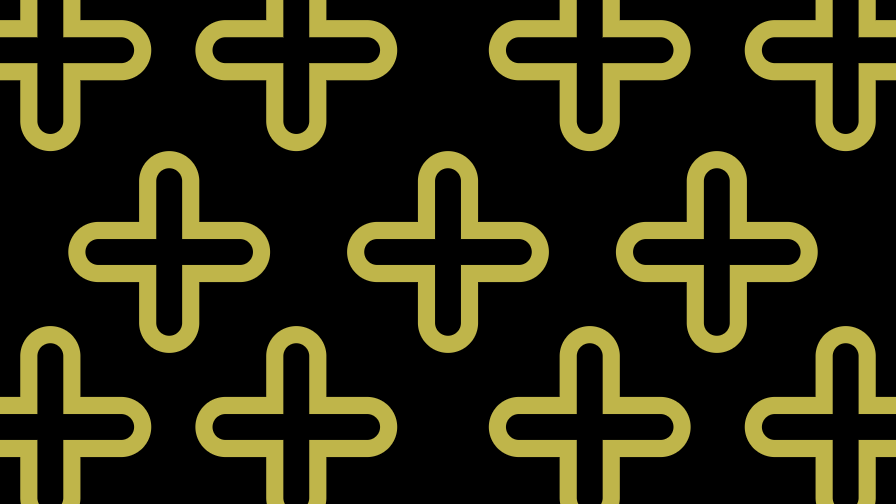
This pattern is drawn by a WebGL 2 fragment shader. Its source:

```glsl
#version 300 es
precision highp float;
// Outlined crosses with rounded arms, gold on black, in three staggered rows.
// Each cross is the union of two capsules, drawn as a band around its edge;
// the column spacing drifts smoothly and the rows are slightly uneven.

uniform vec2 u_resolution;
out vec4 fragColor;

// Distance to the core lines of a cross with arms of the given length
float crossCore(vec2 p, float arm) {
    p = abs(p);
    if (p.y > p.x) p = p.yx;
    return length(vec2(max(p.x - arm, 0.0), p.y));
}

// Centre of the cross at a half-pitch column and a row
vec2 crossCentre(float column, float row) {
    float angle = column * 3.14159265 / 3.0;
    float s = sin(angle);
    float drift = s * (0.0262 + 0.0125 * cos(angle) - 0.0132 * s);
    return vec2(0.263 * column + drift, 0.3738 * row + 0.0266 * row * row);
}

void main() {
    // Centred coordinates, canvas height = 1
    vec2 p = (gl_FragCoord.xy - 0.5 * u_resolution) / u_resolution.y;

    // Nearest cross: outer rows use odd columns, the middle row even ones
    float core = 1e3;
    for (int row = -1; row <= 1; row++) {
        for (int column = -2 - abs(row); column <= 3; column += 2) {
            vec2 centre = crossCentre(float(column), float(row));
            core = min(core, crossCore(p - centre, 0.1405));
        }
    }

    // Band of even width along the capsule edge, smoothed over one pixel
    float band = abs(core - 0.0427) - 0.0170;
    float ink = clamp(0.5 - band * u_resolution.y, 0.0, 1.0);

    vec3 gold = vec3(0.75, 0.71, 0.29);
    fragColor = vec4(gold * ink, 1.0);
}
```
